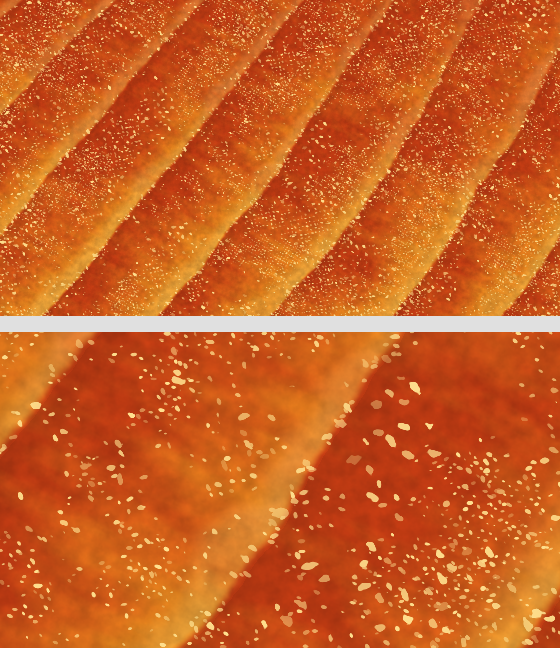
Top: the whole. Bottom: its middle third, enlarged.
A Shadertoy shader for this texture:

```glsl
#define STRIPE_OFFSET vec3(0.081, -1.192, 0.162)
#define STRIPE_SPACING vec3(0.289, 0.147, -0.072)
#define WOBBLE 0.10
#define SPARKLE_DENSITY 0.80
#define SPARKLE_LAYERS 3
#define RED vec3(0.72, 0.22, 0.07)
#define EMBER vec3(0.80, 0.35, 0.09)
#define AMBER vec3(0.86, 0.49, 0.11)
#define GOLD vec3(0.89, 0.62, 0.22)
#define TAN vec3(0.83, 0.46, 0.20)
#define GLINT vec3(1.0, 0.88, 0.56)

vec2 hash2(vec2 cell) {
    vec3 q = fract(vec3(cell.xyx) * vec3(0.1031, 0.1030, 0.0973));
    q += dot(q, q.yzx + 33.33);
    return fract((q.xx + q.yz) * q.zy);
}

float noise(vec2 p) {
    vec2 cell = floor(p), f = fract(p);
    f = f * f * (3.0 - 2.0 * f);
    float low = mix(hash2(cell).x, hash2(cell + vec2(1, 0)).x, f.x);
    float high = mix(hash2(cell + vec2(0, 1)).x, hash2(cell + 1.0).x, f.x);
    return mix(low, high, f.y);
}

float fbm(vec2 p) {
    float sum = 0.0, gain = 0.53;
    for (int i = 0; i < 4; i++) {
        sum += gain * noise(p);
        p = mat2(1.6, 1.2, -1.2, 1.6) * p + 11.3;
        gain *= 0.5;
    }
    return sum;
}

mat2 rotation(float angle) {
    float c = cos(angle), s = sin(angle);
    return mat2(c, s, -s, c);
}

// Stripe count from the left; whole numbers lie on the sharp edges
float stripePhase(vec2 p) {
    float t = 1.0 - p.y;
    vec3 powers = vec3(1.0, t, t * t);
    float phase = (p.x - dot(STRIPE_OFFSET, powers)) / dot(STRIPE_SPACING, powers);
    return phase + WOBBLE * (noise(p * 5.0 + 3.0) - 0.5)
                 + 0.5 * WOBBLE * (fbm(p * 22.0) - 0.5);
}

// One jittered layer of ragged flecks, clustered by noise
float sparkles(vec2 p, float scale, float seed) {
    mat2 turn = rotation(seed * 0.7);
    vec2 q = turn * p * scale;
    vec2 cell = floor(q);
    vec2 jitter = hash2(cell + seed * 17.0 + 90.0);
    vec2 traits = hash2(cell + seed * 31.0 + 207.0);
    vec2 look = hash2(cell + seed * 47.0 + 311.0);
    vec2 center = cell + 0.32 + 0.36 * jitter;
    vec2 place = center * turn / scale;

    float f = fract(stripePhase(place));
    float edge = smoothstep(0.93, 0.98, f);
    float rim = smoothstep(0.75, 0.9, f);
    float cluster = smoothstep(0.38, 0.72, fbm(place * 10.0 + seed));
    float chance = SPARKLE_DENSITY * cluster * (1.0 - 0.8 * rim) + 0.35 * edge;

    // Flecks lie roughly level whatever the turn of their layer
    vec2 d = rotation(look.x * 1.8 - 0.5) * ((q - center) * turn);
    d *= vec2(0.8, 1.35);
    float ragged = 0.22 * (noise(p * 230.0 + seed * 9.0) - 0.5);
    float size = mix(0.13, 0.32, traits.y * traits.y) + 0.08 * edge;
    float blur = 0.55 * scale / iResolution.y;
    float fleck = 1.0 - smoothstep(size - blur, size + blur, length(d) + ragged);
    return fleck * step(traits.x, chance) * mix(0.3, 1.0, look.y);
}

vec3 warmRamp(float tone) {
    vec3 color = mix(RED, EMBER, clamp(tone * 3.0, 0.0, 1.0));
    color = mix(color, AMBER, clamp(tone * 3.0 - 1.0, 0.0, 1.0));
    return mix(color, GOLD, clamp(tone * 3.0 - 2.0, 0.0, 1.0));
}

void mainImage(out vec4 fragColor, in vec2 fragCoord) {
    vec2 p = fragCoord / iResolution.y;
    float f = fract(stripePhase(p));
    float warmth = clamp(1.1 - p.y - 0.12 * p.x, 0.0, 1.0);

    // Each stripe warms from red to amber, then drops at its edge
    float body = 1.0 - smoothstep(0.95, 1.0, f);
    float mottle = fbm(p * 7.0 + 5.0) - 0.5;
    float fibre = fbm(rotation(0.45) * p * vec2(11.0, 38.0)) - 0.5;
    float tone = pow(f, 1.8) * mix(0.32, 1.05, warmth) * body;
    tone += 0.14 * warmth - 0.02 + 0.5 * mottle + 0.45 * fibre;
    vec3 color = warmRamp(clamp(tone, 0.0, 0.85));

    // Uneven pale rim beside the edge, tan above and golden below
    float rimStart = 0.80 + 0.3 * mottle + 0.15 * fibre;
    float rim = smoothstep(rimStart, rimStart + 0.15, f) * body;
    vec3 rimColor = mix(TAN, GOLD, smoothstep(0.1, 0.7, warmth + 0.6 * mottle));
    float strength = clamp(0.8 + 0.9 * fibre, 0.0, 1.0);
    color = mix(color, rimColor, strength * rim);

    // Fine grain and shadow just past the edge
    color *= 1.0 + 0.26 * (fbm(p * 75.0 + 40.0) - 0.5);
    color *= 1.0 - 0.06 * (1.0 - smoothstep(0.0, 0.15, f));

    float light = 0.0;
    for (int i = 0; i < SPARKLE_LAYERS; i++) {
        float layer = float(i);
        light = max(light, sparkles(p, 52.0 + 30.0 * layer, layer + 1.0));
    }
    color = mix(color, GLINT, light);
    fragColor = vec4(color, 1.0);
}
```
